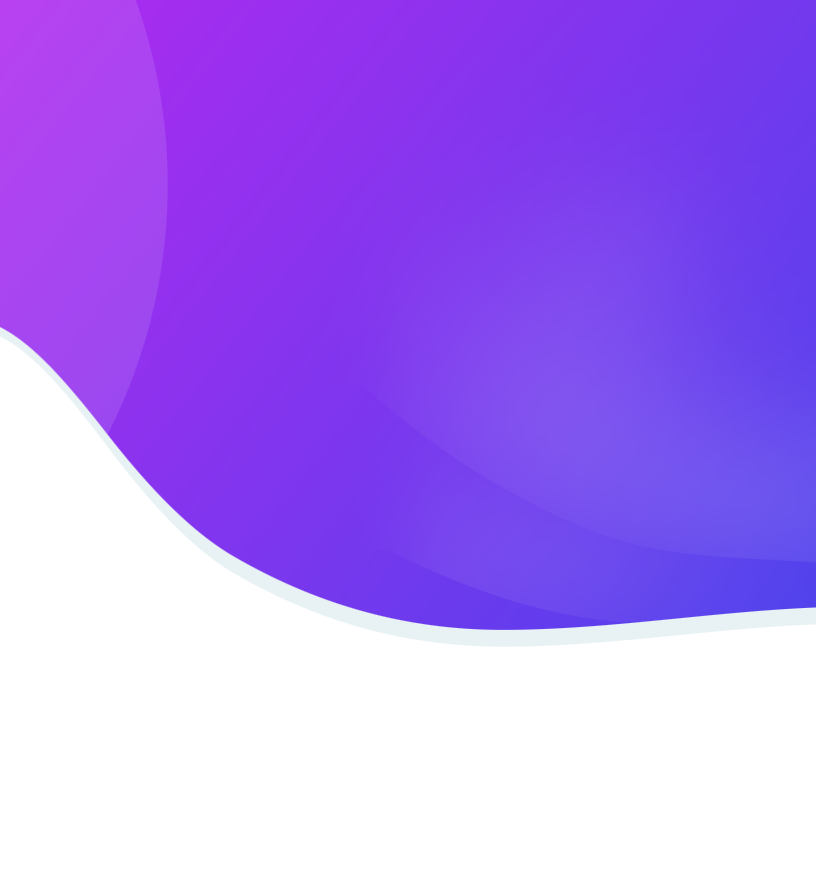
Give the GLSL for this background, as a WebGL 2 fragment shader.

```glsl
#version 300 es
precision highp float;

uniform vec2 u_resolution;
out vec4 fragColor;

const float ASPECT = 0.91;

// Cubic height between two knots, each given as (x, y, slope)
float hermite(float x, vec3 a, vec3 b) {
  float span = b.x - a.x;
  float t = clamp((x - a.x) / span, 0.0, 1.0);
  float s = t * t * (3.0 - 2.0 * t);
  float bend = t * (1.0 - t) * span;
  return mix(a.y, b.y, s) + bend * ((1.0 - t) * a.z - t * b.z);
}

// Smooth coverage of the positive side of a signed field
float cover(float d) {
  return clamp(0.5 + d / max(fwidth(d), 1e-5), 0.0, 1.0);
}

float glow(vec2 p, vec2 center, vec2 radius) {
  vec2 q = (p - center) / radius;
  return exp(-dot(q, q));
}

// Lower boundary of the coloured field
float waveHeight(float x) {
  vec3 start = vec3(0.0, 0.635, -0.455);
  vec3 steep = vec3(0.133, 0.5137, -1.165);
  vec3 bend = vec3(0.2865, 0.379, -0.528);
  vec3 trough = vec3(0.616, 0.297, 0.0);
  vec3 end = vec3(1.0, 0.322, 0.036);
  if (x < steep.x) return hermite(x, start, steep);
  if (x < bend.x) return hermite(x, steep, bend);
  if (x < trough.x) return hermite(x, bend, trough);
  return hermite(x, trough, end);
}

// Lower boundary of the large translucent sheet
float sheetHeight(float x) {
  vec3 start = vec3(0.444, 0.57, -0.82);
  vec3 middle = vec3(0.716, 0.411, -0.38);
  vec3 end = vec3(1.0, 0.372, -0.073);
  return x < middle.x ? hermite(x, start, middle) : hermite(x, middle, end);
}

vec3 diagonalGradient(vec2 p) {
  vec3 magenta = vec3(0.69, 0.165, 0.94);
  vec3 indigo = vec3(0.31, 0.255, 0.925);
  return mix(magenta, indigo, 0.632 * p.x + 0.541 * (1.0 - p.y));
}

// White opacity of the two sheets with their soft inner light
float sheetLight(vec2 p) {
  float upper = 0.12 * glow(p, vec2(0.68, 0.545), vec2(0.19, 0.18))
              + 0.10 * glow(p, vec2(0.95, 0.44), vec2(0.22, 0.12))
              + 0.03 * glow(p, vec2(0.76, 0.73), vec2(0.11, 0.10));
  upper *= smoothstep(0.38, 0.52, p.x);

  float lower = 0.08 * glow(p, vec2(0.65, 0.38), vec2(0.24, 0.13));
  float lowerEdge = hermite(p.x, vec3(0.473, 0.387, -0.455),
                            vec3(0.759, 0.306, -0.073));
  lower *= smoothstep(0.42, 0.56, p.x) * cover(p.y - lowerEdge);
  return mix(lower, upper, cover(p.y - sheetHeight(p.x)));
}

void main() {
  vec2 p = gl_FragCoord.xy / u_resolution;
  vec3 white = vec3(1.0);
  vec3 paleRim = vec3(0.91, 0.95, 0.96);

  // Coloured field with translucent overlays
  vec3 field = diagonalGradient(p);
  float disc = 0.613 - length(p * vec2(ASPECT, 1.0) - vec2(-0.426, 0.794));
  field = mix(field, white, 0.11 * cover(disc));
  field = mix(field, white, sheetLight(p));

  // White ground, pale rim, then the field above the wave
  float wave = p.y - waveHeight(p.x);
  float rimWidth = mix(0.0104, 0.0188, smoothstep(0.0, 0.3, p.x));
  vec3 color = mix(white, paleRim, cover(wave + rimWidth));
  color = mix(color, field, cover(wave));
  fragColor = vec4(color, 1.0);
}
```
